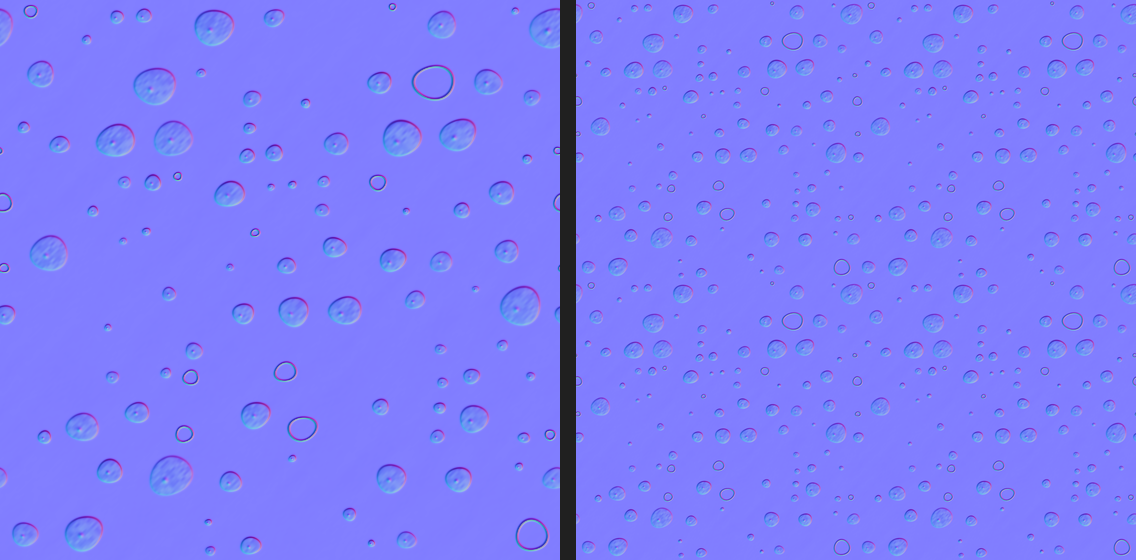
Left: one tile. Right: repeated 2 by 2.
A WebGL 1 fragment shader for this texture map:

```glsl
precision highp float;
uniform vec2 u_resolution;

const float GRID = 10.0;                    // coarse cells per side
const float LARGE_SHARE = 0.43;             // cells holding one large drop
const float SMALL_SHARE = 0.27;             // filled quarters of the other cells
const vec2 LARGE_RADIUS = vec2(0.015, 0.036);
const vec2 SMALL_RADIUS = vec2(0.005, 0.015);
const float RING_SHARE = 0.13;              // drops that are only an outline
const vec2 DROP_TILT = vec2(-0.08, -0.11);  // mean slope inside a drop
const vec2 BASE_TILT = vec2(0.012, 0.014);
const float DOME_SLOPE = 0.17;
const float RIM_SLOPE = 1.0;
const float RING_SLOPE = 2.6;
const float SPECK_SLOPE = 0.7;
const float GRAIN_SLOPE = 0.15;
const float BASE_GRAIN = 0.022;
const float RIM_SHADE = 0.22;
const float DROP_SHADE = 0.025;
const vec2 LIT_SIDE = vec2(0.45, 0.89);     // side with the stronger rim

float hash(vec2 p) {
  return fract(sin(dot(p, vec2(127.1, 311.7))) * 43758.5453);
}

// Value noise that wraps after a whole period
float noise(vec2 p, vec2 period) {
  vec2 i = floor(p), f = fract(p);
  f = f * f * (3.0 - 2.0 * f);
  vec2 a = mod(i, period), b = mod(i + 1.0, period);
  return mix(mix(hash(a), hash(vec2(b.x, a.y)), f.x),
             mix(hash(vec2(a.x, b.y)), hash(b), f.x), f.y);
}

// Diagonal streaks, centred on zero
float streaks(vec2 uv, vec2 count) {
  return noise(vec2(uv.x + uv.y, uv.y - uv.x) * count, count) - 0.5;
}

float bell(float x) {
  return exp(-x * x);
}

// Slope of one drop in xy, its shading in z; p is relative to the centre
vec3 drop(vec2 p, float radius, vec2 id, float grain) {
  float angle = mix(-0.1, 0.7, hash(id + 3.1));
  float stretch = mix(1.0, 1.12, hash(id + 5.7));
  float c = cos(angle), s = sin(angle);
  vec2 q = vec2(c * p.x + s * p.y, c * p.y - s * p.x);
  q /= radius * vec2(stretch, 1.0 / stretch);

  // Slightly egg-shaped outline
  float lobe = atan(q.y, q.x + 1e-5) * 3.0 + 6.28 * hash(id + 7.3);
  float reach = length(q) * (1.0 + 0.035 * sin(lobe));
  float d = (reach - 1.0) * radius;
  float width = 0.0012 + 0.02 * radius;
  vec2 outward = p / max(length(p), 1e-5);
  float lit = 0.5 + 0.5 * dot(outward, LIT_SIDE);

  // Outline only: a narrow ridge with two opposing flanks
  if (hash(id + 11.9) < RING_SHARE) {
    float x = d / (width * 1.15);
    return vec3(outward * x * bell(x) * RING_SLOPE, RIM_SHADE * bell(x));
  }

  // Tinted dome
  float strength = mix(0.45, 1.0, hash(id + 13.3));
  float inside = 1.0 - smoothstep(-0.0015, 0.0015, d);
  vec2 slope = DROP_TILT + outward * DOME_SLOPE * reach * reach;
  slope += vec2(0.7, -1.0) * grain * GRAIN_SLOPE;
  slope *= inside * mix(0.7, 1.0, strength);

  // Rim with a soft skirt
  float rim = bell(d / width) * strength * mix(0.35, 1.15, lit);
  slope += outward * (rim * RIM_SLOPE + 0.12 * bell(d / 0.003));

  // Small bump left of and below the middle
  vec2 m = p / radius + vec2(0.2, 0.15) + 0.2 * (hash(id + 17.1) - 0.5);
  float size = 0.09 + 0.0012 / radius;
  slope += m / size * bell(length(m) / size) * SPECK_SLOPE * 1.5;

  return vec3(slope, DROP_SHADE * inside + RIM_SHADE * rim * lit);
}

// Shifted rows of cells, each with one large drop or four small places
vec3 scatter(vec2 uv, float grain) {
  vec2 p = uv * GRID;
  p.x += GRID * hash(vec2(floor(p.y), 4.7));
  vec2 id = mod(floor(p), GRID) + 0.37;
  vec2 range = LARGE_RADIUS;
  float cells = GRID;
  if (hash(id) > LARGE_SHARE) {
    vec2 quarter = floor(fract(p) * 2.0);
    id = id * 2.0 + quarter + 31.3;
    p *= 2.0;
    cells *= 2.0;
    range = SMALL_RADIUS;
    if (hash(id + 1.9) > SMALL_SHARE) return vec3(0.0);
  }
  float pick = hash(id + 23.5);
  float radius = mix(range.x, range.y, pick * mix(pick, 1.0, 0.3));
  float margin = (radius * 1.17 + 0.006) * cells;
  vec2 jitter = vec2(hash(id + 29.2), hash(id + 37.8));
  vec2 center = mix(vec2(margin), vec2(1.0 - margin), jitter);
  return drop((fract(p) - center) / cells, radius, id, grain);
}

void main() {
  vec2 uv = gl_FragCoord.xy / u_resolution;
  float fine = streaks(uv, vec2(70.0, 170.0));
  float broad = streaks(uv, vec2(9.0, 34.0));
  vec3 drops = scatter(uv, fine * 2.0);
  vec2 slope = BASE_TILT + drops.xy;
  slope += vec2(0.6, -1.0) * (broad + 0.6 * fine) * BASE_GRAIN;

  // Pack as a normal map with green pointing down
  vec3 normal = normalize(vec3(slope.x, -slope.y, 1.0));
  vec3 color = (0.5 + 0.5 * normal) * (1.0 - drops.z);
  gl_FragColor = vec4(color, 1.0);
}
```
